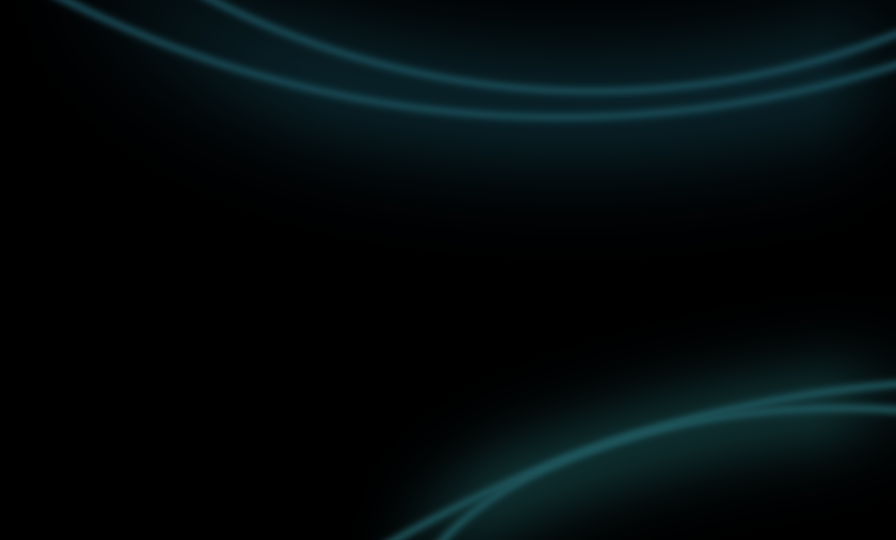
Give the GLSL for this background, as a Shadertoy shader.

```glsl
// Thin teal arcs sweep over black, a pair at the top and a pair at the lower right.
// Each arc is a soft line around an ellipse, using its approximate distance;
// a wider Gaussian band with faded ends gives each pair its glow.

// Lengths are in canvas heights, origin at the lower left.
const float ASPECT = 1.667;
const float LINE_WIDTH = 0.0105;
const float LINE_OPACITY = 0.74;
const float UPPER_GLOW_WIDTH = 0.138;
const float LOWER_GLOW_WIDTH = 0.098;

const vec3 BACKGROUND = vec3(0.0, 0.0, 0.002);
const vec3 UPPER_GLOW = vec3(0.032, 0.122, 0.145);
const vec3 LOWER_GLOW = vec3(0.052, 0.165, 0.168);
const vec3 UPPER_LINE = vec3(0.100, 0.295, 0.340);
const vec3 LOWER_LINE = vec3(0.115, 0.335, 0.360);

// First-order distance to an ellipse, exact for a circle
float ellipseDistance(vec2 p, vec2 center, vec2 radii) {
    vec2 q = p - center;
    float k = length(q / radii);
    return k * (k - 1.0) / max(length(q / (radii * radii)), 1e-4);
}

float softBand(float d, float width) {
    float t = d / width;
    return exp(-t * t);
}

// Blend one soft arc over the colour below it
vec3 drawArc(vec3 base, vec3 tint, vec2 p, vec2 center, vec2 radii) {
    float d = ellipseDistance(p, center, radii);
    return mix(base, tint, LINE_OPACITY * softBand(d, LINE_WIDTH));
}

void mainImage(out vec4 fragColor, in vec2 fragCoord) {
    vec2 p = fragCoord / iResolution.xy * vec2(ASPECT, 1.0);
    vec3 color = BACKGROUND;

    // Both glows dim toward the right border
    float rightFade = 1.0 - 0.7 * smoothstep(1.50, 1.70, p.x);

    // Broad upper glow
    float upper = softBand(ellipseDistance(p, vec2(1.07, 2.83), vec2(2.03)), UPPER_GLOW_WIDTH);
    color += UPPER_GLOW * upper * smoothstep(-0.02, 0.65, p.x) * rightFade;

    // Tighter lower glow
    float lower = softBand(ellipseDistance(p, vec2(1.80, -1.95), vec2(2.215)), LOWER_GLOW_WIDTH);
    color += LOWER_GLOW * lower * smoothstep(0.64, 0.96, p.x) * rightFade;

    // Upper pair of arcs
    color = drawArc(color, UPPER_LINE, p, vec2(1.102, 2.396), vec2(1.565));
    color = drawArc(color, UPPER_LINE, p, vec2(1.043, 2.848), vec2(2.065));

    // Lower pair of arcs
    color = drawArc(color, LOWER_LINE, p, vec2(1.848, -1.943), vec2(2.239));
    color = drawArc(color, LOWER_LINE, p, vec2(1.565, -0.191), vec2(0.824, 0.435));

    fragColor = vec4(color, 1.0);
}
```
